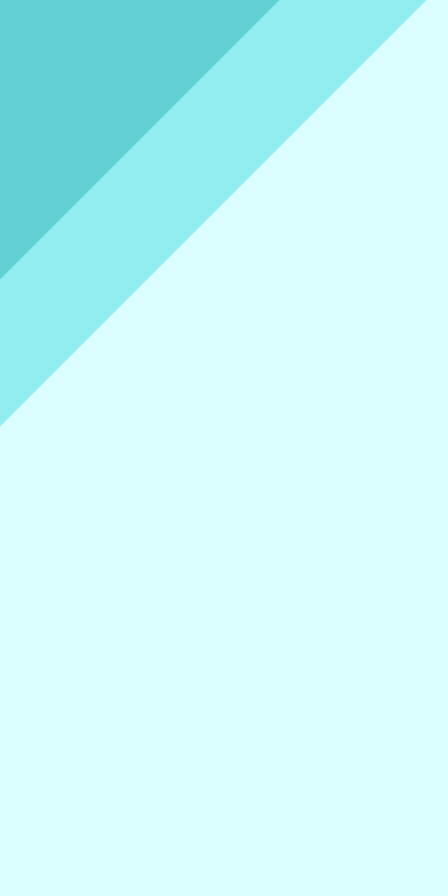
This background is drawn by a Shadertoy shader. Its source:

```glsl
// Flat pale backdrop with two nested right triangles tucked into the
// top left corner. Each is a half-plane cut at 45 degrees, drawn from
// its signed distance with an antialiased edge.

const vec3 PALE_CYAN  = vec3(0.860, 1.000, 1.000);
const vec3 LIGHT_AQUA = vec3(0.570, 0.930, 0.940);
const vec3 DEEP_AQUA  = vec3(0.380, 0.820, 0.840);

// Triangle leg lengths, in canvas widths
const float OUTER_LEG = 0.952;
const float INNER_LEG = 0.624;

// Coverage of a corner triangle; p is measured from the top left corner
float cornerTriangle(vec2 p, float leg, float pixel) {
    float signedDist = (p.x + p.y - leg) * inversesqrt(2.0);
    return 1.0 - smoothstep(-0.7 * pixel, 0.7 * pixel, signedDist);
}

void mainImage(out vec4 fragColor, in vec2 fragCoord) {
    // Top left origin, y pointing down, one unit per canvas width
    float pixel = 1.0 / iResolution.x;
    vec2 p = vec2(fragCoord.x, iResolution.y - fragCoord.y) * pixel;

    // Layers from back to front
    vec3 color = PALE_CYAN;
    color = mix(color, LIGHT_AQUA, cornerTriangle(p, OUTER_LEG, pixel));
    color = mix(color, DEEP_AQUA, cornerTriangle(p, INNER_LEG, pixel));

    fragColor = vec4(color, 1.0);
}
```
